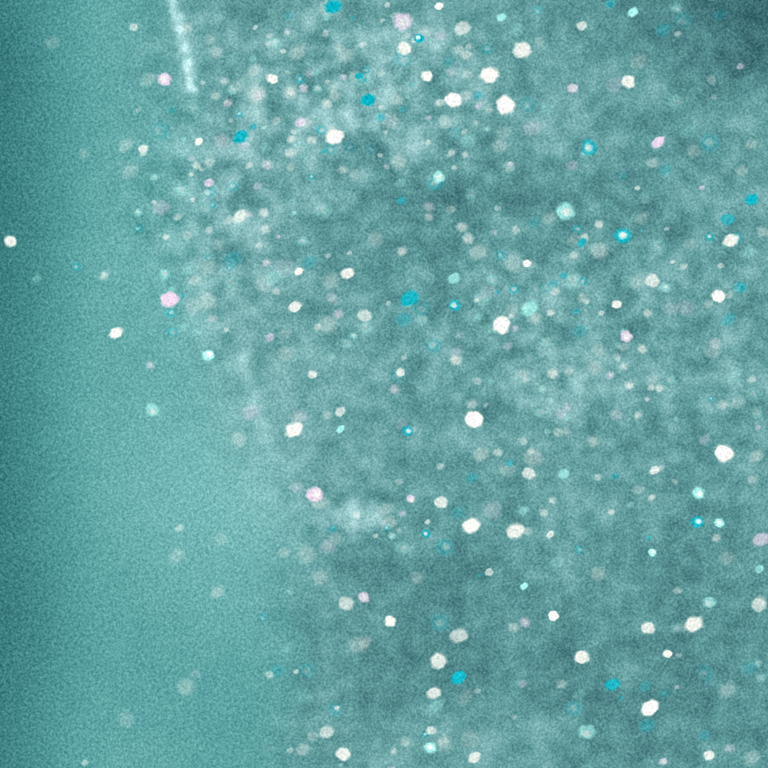
A WebGL 1 fragment shader for this texture:

```glsl
precision highp float;
// Teal glitter surface: soft mottled ground, drifting bokeh flecks and fine film grain.
uniform vec2 u_resolution;

const vec3 SHADE = vec3(0.23, 0.445, 0.46);
const vec3 TEAL = vec3(0.37, 0.62, 0.62);
const vec3 PALE = vec3(0.58, 0.79, 0.79);
const vec3 WARM_WHITE = vec3(1.0, 1.0, 0.97);
const vec3 PINK = vec3(0.95, 0.87, 0.95);
const vec3 MINT = vec3(0.66, 0.96, 0.93);
const vec3 CYAN = vec3(0.12, 0.72, 0.78);

vec2 hash2(vec2 p) {
  vec3 q = fract(p.xyx * vec3(0.1031, 0.1030, 0.0973));
  q += dot(q, q.yzx + 33.33);
  return fract((q.xx + q.yz) * q.zy);
}

float gradDot(vec2 cell, vec2 offset) {
  float angle = 6.2832 * hash2(cell).x;
  return dot(vec2(cos(angle), sin(angle)), offset);
}

// Gradient noise, roughly -0.7 to 0.7.
float noise(vec2 p) {
  vec2 i = floor(p), f = fract(p);
  vec2 u = f * f * f * (f * (f * 6.0 - 15.0) + 10.0);
  vec2 e = vec2(1.0, 0.0);
  return mix(mix(gradDot(i, f), gradDot(i + e.xy, f - e.xy), u.x),
             mix(gradDot(i + e.yx, f - e.yx), gradDot(i + e.xx, f - e.xx), u.x), u.y);
}

vec2 rotate(vec2 p, float a) {
  return vec2(p.x * cos(a) - p.y * sin(a), p.x * sin(a) + p.y * cos(a));
}

float blob(vec2 p, vec2 centre, vec2 size) {
  vec2 d = (p - centre) / size;
  return exp(-dot(d, d));
}

float streak(vec2 p, vec2 a, vec2 b, float width) {
  vec2 pa = p - a, ba = b - a;
  float d = length(pa - ba * clamp(dot(pa, ba) / dot(ba, ba), 0.0, 1.0));
  return exp(-d * d / (width * width));
}

// 0 on the smooth left side, 1 on the rough glittering side.
float roughSide(vec2 p) {
  float edge = 0.36 - 0.16 * smoothstep(0.25, 0.75, p.y);
  return smoothstep(-0.06, 0.09, p.x - edge + 0.05 * noise(p * 6.0));
}

float clusters(vec2 p) {
  float c = blob(p, vec2(0.47, 0.88), vec2(0.15, 0.11));
  c += 0.8 * blob(p, vec2(0.27, 0.72), vec2(0.09, 0.14));
  c += 0.6 * blob(p, vec2(0.77, 0.56), vec2(0.20, 0.15));
  c += blob(p, vec2(0.465, 0.32), vec2(0.05, 0.04));
  return min(c, 1.0);
}

vec3 fleckColour(float pick) {
  vec3 c = mix(WARM_WHITE, PINK, step(0.50, pick));
  c = mix(c, MINT, step(0.64, pick));
  return mix(c, CYAN, step(0.82, pick));
}

// Lays one jittered layer of flecks; chance = (everywhere, extra in clusters).
vec3 addFlecks(vec3 base, vec2 uv, float cells, vec2 radii, float opacity,
               float softness, vec2 chance, float seed) {
  vec2 home = floor(uv * cells);
  for (int y = -1; y <= 1; y++) {
    for (int x = -1; x <= 1; x++) {
      vec2 cell = home + vec2(float(x), float(y));
      vec2 a = hash2(cell + seed), b = hash2(cell + seed + 71.7);
      vec2 c = hash2(cell + seed + 153.1);
      vec2 centre = (cell + 0.1 + 0.8 * a) / cells;
      float density = chance.x * mix(0.14, 1.0, roughSide(centre)) + chance.y * clusters(centre);
      float radius = mix(radii.x, radii.y, c.x);
      vec2 d = rotate(uv - centre, (c.y - 0.5) * 1.6);
      d.y /= mix(0.7, 1.0, c.y);
      float dist = length(d) / radius + 0.25 * noise(d / radius * 1.3 + cell * 3.7);
      float cover = 1.0 - smoothstep(1.0 - softness, 1.0 + softness, dist);
      // A bright off-centre facet inside the coloured flecks.
      float facet = 1.0 - smoothstep(0.2, 0.75, length(d / radius - 0.5 * (a - 0.5)));
      vec3 tint = mix(fleckColour(b.y), WARM_WHITE, 0.85 * facet * step(0.4, c.y));
      base = mix(base, tint, cover * opacity * mix(0.5, 1.0, a.y) * step(b.x, density));
    }
  }
  return base;
}

// Light and dark of the ground: -1 is SHADE, 0 is TEAL, 1 is PALE.
float groundTone(vec2 p, float rough, float cluster) {
  float tone = 0.12 + 0.34 * noise(p * 4.0 + 3.1);
  tone -= 0.95 * (1.0 - smoothstep(-0.03, 0.14, p.x));
  tone -= 1.2 * blob(p, vec2(1.0), vec2(0.19, 0.11));
  tone -= 0.45 * blob(p, vec2(0.62, 0.74), vec2(0.22, 0.08));
  tone -= 0.42 * blob(p, vec2(0.50, 0.18), vec2(0.17, 0.12));
  tone -= 0.35 * blob(p, vec2(0.92, 0.14), vec2(0.20, 0.20));
  tone += 0.30 * blob(p, vec2(0.28, 0.42), vec2(0.15, 0.34));
  float mottle = 0.50 * noise(p * 13.0) + 0.65 * noise(p * 29.0) + 0.55 * noise(p * 58.0);
  tone += mottle * (0.15 + 0.70 * rough + 1.1 * cluster) + 0.36 * cluster;
  float broken = 0.65 + 0.7 * noise(p * 75.0);
  tone += 2.2 * broken * streak(p, vec2(0.222, 1.02), vec2(0.25, 0.885), 0.009);
  return tone + 0.7 * broken * streak(p, vec2(0.315, 0.53), vec2(0.345, 0.43), 0.010);
}

void main() {
  vec2 uv = gl_FragCoord.xy / u_resolution;
  float rough = roughSide(uv);
  float tone = groundTone(uv, rough, clusters(uv));
  vec3 colour = mix(TEAL, SHADE, clamp(-tone, 0.0, 1.3));
  colour = mix(colour, PALE, clamp(tone, 0.0, 1.9));
  colour += mix(vec3(-0.025, 0.012, 0.008), vec3(0.012, -0.006, -0.002), rough);

  // Faint bokeh, tiny specks, then sharp bright sparkles.
  colour = addFlecks(colour, uv, 34.0, vec2(0.006, 0.012), 0.36, 0.45, vec2(0.18, 0.36), 11.0);
  colour = addFlecks(colour, uv, 62.0, vec2(0.003, 0.007), 0.62, 0.50, vec2(0.03, 0.32), 37.0);
  colour = addFlecks(colour, uv, 24.0, vec2(0.005, 0.0122), 1.25, 0.28, vec2(0.19, 0.19), 59.0);

  float grain = noise(rotate(uv, 0.6) * 330.0) + 0.75 * noise(rotate(uv, 1.1) * 205.0 + 9.0);
  gl_FragColor = vec4(min(colour, 1.0) + 0.115 * grain, 1.0);
}
```
